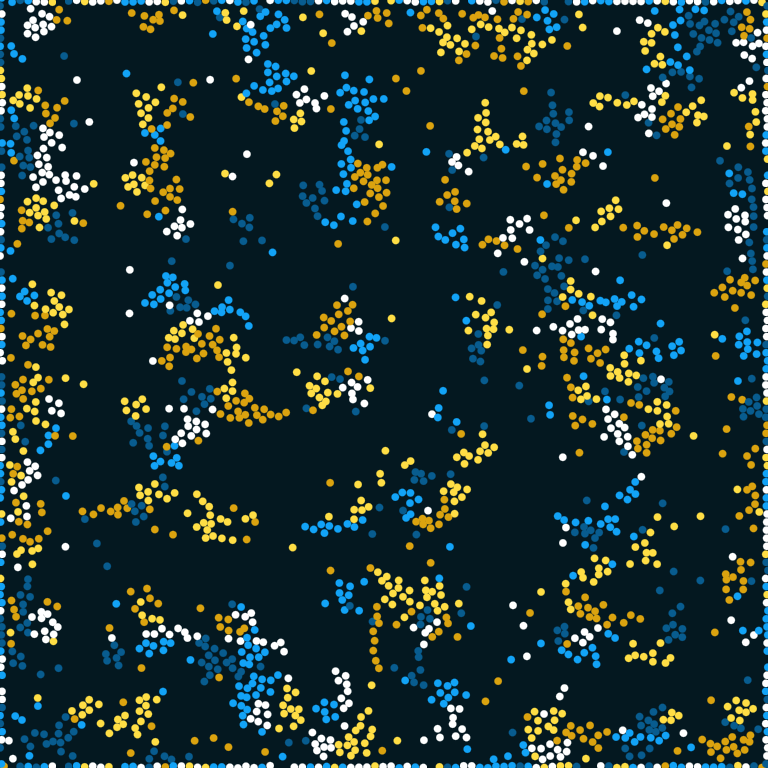
This pattern is drawn by a WebGL 1 fragment shader. Its source:

```glsl
precision highp float;

uniform vec2 u_resolution;

const float DOT_RADIUS = 0.005;
const float DOT_SPACING = 0.0125;
const float GROUP_SIZE = 0.13;

float hash(vec2 p) {
  return fract(sin(dot(p, vec2(12.9898, 78.233))) * 43758.5453);
}

vec2 direction(float angle) {
  return vec2(cos(angle), sin(angle));
}

vec3 speciesColor(float species) {
  if (species < 0.5) return vec3(0.86, 0.64, 0.06);  // gold
  if (species < 1.5) return vec3(1.0, 0.87, 0.27);   // yellow
  if (species < 2.5) return vec3(0.03, 0.36, 0.56);  // deep blue
  if (species < 3.5) return vec3(0.07, 0.64, 0.97);  // bright blue
  return vec3(1.0);                                  // white
}

// Species living at a dot centre, or -1 where the site stays empty.
float speciesAt(vec2 c) {
  float looseness = 1.4 * (hash(c * 91.7) - 0.5);
  float best = 0.0;
  float halo = 0.0;
  float species = -1.0;
  vec2 home = floor(c / GROUP_SIZE);
  for (int j = -1; j <= 1; j++) {
    for (int i = -1; i <= 1; i++) {
      vec2 cell = home + vec2(float(i), float(j));
      vec2 seat = 0.2 + 0.6 * vec2(hash(cell + 3.7), hash(cell + 8.2));
      vec2 rel = c - (cell + seat) * GROUP_SIZE;
      float turn = 6.2832 * hash(cell + 5.1);
      halo = max(halo, exp(-dot(rel, rel) / 0.005));

      // Curved patches, one per species, arranged around the group
      for (int s = 0; s < 5; s++) {
        float kind = float(s);
        vec2 key = cell + kind * vec2(7.3, 3.1);
        if (hash(key + 1.3) > (s < 2 ? 0.66 : 0.42)) continue;
        vec2 outward = direction(turn + kind * 1.257 + hash(key + 2.6));
        vec2 q = rel - outward * mix(0.018, 0.046, hash(key + 4.4));
        float along = dot(q, vec2(-outward.y, outward.x));
        float across = dot(q, outward) + 9.0 * along * along;
        vec2 extent = mix(vec2(0.016, 0.012), vec2(0.032, 0.018), hash(key + 6.9));
        float score = 1.0 - length(vec2(along, across) / extent) + looseness;
        if (score > best) {
          best = score;
          species = kind;
        }
      }

      // Loose chain leaving the group near an axis direction
      float pick = hash(cell + 9.6);
      vec2 heading = direction(floor(pick * 4.0) * 1.5708 + 0.3 * (seat.x - 0.5));
      float reach = dot(rel, heading);
      float side = abs(dot(rel, vec2(-heading.y, heading.x)));
      float chain = 0.75 - side / 0.009 + looseness;
      bool onChain = reach > 0.0 && reach < 0.06 + 0.06 * seat.y;
      if (onChain && chain > best && hash(cell + 11.4) < 0.7) {
        best = chain;
        species = floor(hash(cell + 13.8) * 5.0);
      }
    }
  }

  // Sparse strays around groups and along the frame
  vec2 margin = min(c, 1.0 - c);
  float nearFrame = 1.0 - smoothstep(0.02, 0.045, min(margin.x, margin.y));
  if (species < 0.0 && hash(c * 57.3) < 0.11 * halo + 0.22 * nearFrame) {
    float localTone = hash(floor(c / 0.05) + 21.0);
    species = floor(pow(fract(localTone + 0.4 * hash(c * 33.1)), 1.3) * 5.0);
  }
  return species;
}

void main() {
  vec2 p = gl_FragCoord.xy / u_resolution;
  float pixel = 1.2 / min(u_resolution.x, u_resolution.y);
  vec3 color = vec3(0.015, 0.095, 0.125);

  // Jittered hexagonal sites, turned away from the canvas axes
  vec2 axis = direction(0.37);
  mat2 turn = mat2(axis.x, axis.y, -axis.y, axis.x);
  vec2 q = turn * p / DOT_SPACING;
  for (int j = -1; j <= 1; j++) {
    for (int i = -1; i <= 1; i++) {
      float row = floor(q.y / 0.866) + float(j);
      float shift = 0.5 * mod(row, 2.0);
      vec2 id = vec2(floor(q.x - shift) + float(i), row);
      vec2 site = vec2(id.x + 0.5 + shift, (row + 0.5) * 0.866);
      site += 0.42 * (vec2(hash(id), hash(id + 17.0)) - 0.5);
      vec2 center = site * DOT_SPACING * turn;
      vec2 margin = min(center, 1.0 - center);
      float cover = clamp((DOT_RADIUS - distance(p, center)) / pixel + 0.5, 0.0, 1.0);
      if (cover > 0.0 && min(margin.x, margin.y) > 0.011) {
        float species = speciesAt(center);
        if (species >= 0.0) color = mix(color, speciesColor(species), cover);
      }
    }
  }

  // Mixed dots packed along the frame
  for (int k = 0; k < 4; k++) {
    float edge = float(k);
    vec2 e = k < 2 ? p : p.yx;
    float depth = mod(edge, 2.0) < 0.5 ? e.y : 1.0 - e.y;
    float slot = floor(e.x / 0.0105);
    vec2 key = vec2(slot, edge * 5.0 + 31.0);
    vec2 offset = vec2(e.x - (slot + 0.5) * 0.0105, depth - 0.003 * hash(key + 2.0));
    float cover = clamp((DOT_RADIUS - length(offset)) / pixel + 0.5, 0.0, 1.0);
    float species = floor(5.0 * sqrt(hash(key + 4.0)));
    if (hash(key) < 0.93) color = mix(color, speciesColor(species), cover);
  }

  gl_FragColor = vec4(color, 1.0);
}
```
